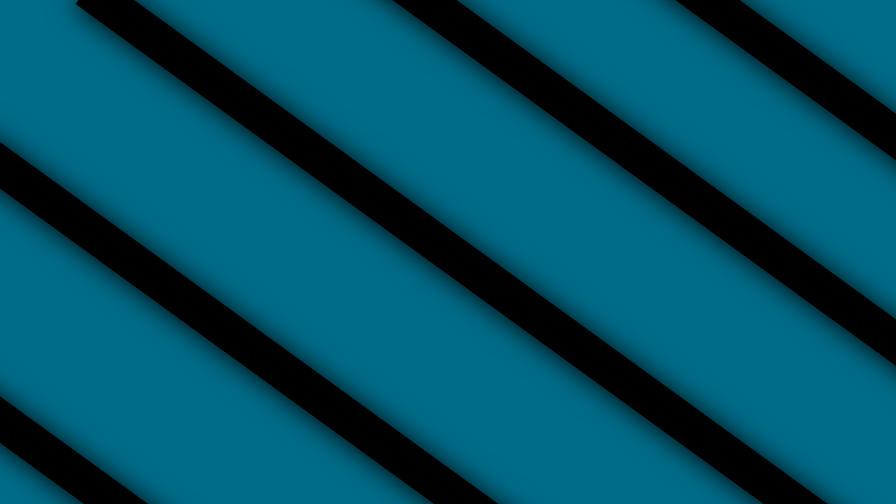
Give the GLSL for this background, as a WebGL 1 fragment shader.

```glsl
precision highp float;

// Five black diagonal bars on flat teal, each over a soft dark shadow.
// The plane is rotated to bar axes; a loop steps across it by slightly uneven
// gaps, and every shadow is the bar's box blurred by a Gaussian.

uniform vec2 u_resolution;

const vec3 TEAL = vec3(0.0, 0.422, 0.532);
const vec3 BLACK = vec3(0.0);

const float TILT = 0.6283;          // 36 degrees, falling to the right
const float HALF_WIDTH = 0.0374;    // lengths are in canvas heights
const float BAR_START = 0.126;      // where all bars begin along their axis
const float FIRST_CENTRE = 0.6736;  // lowest bar, measured across the bars
const vec4 GAPS = vec4(0.4083, 0.3843, 0.3760, 0.3300);
const float SHADOW_SIGMA = 0.0255;
const float SHADOW_DROP = 0.0022;

// Rotated coordinates: x runs along the bars, y across them (downwards).
vec2 barAxes(vec2 p, float angle) {
  float c = cos(angle);
  float s = sin(angle);
  return vec2(c * p.x + s * p.y, c * p.y - s * p.x);
}

// Signed depth inside an edge turned into hard, antialiased coverage.
float hardEdge(float depth, float pixel) {
  return clamp(depth / pixel + 0.5, 0.0, 1.0);
}

// Gaussian-blurred edge: approximation of the normal distribution function.
float softEdge(float depth, float sigma) {
  float z = clamp(depth / sigma, -4.0, 4.0);
  return 1.0 / (1.0 + exp(-z * (1.5976 + 0.07056 * z * z)));
}

float barMask(vec2 q, float halfWidth, float pixel) {
  return hardEdge(halfWidth - abs(q.y), pixel) * hardEdge(q.x, pixel);
}

float barShadow(vec2 q, float halfWidth, float sigma) {
  float across = softEdge(q.y + halfWidth, sigma) - softEdge(q.y - halfWidth, sigma);
  return across * softEdge(q.x, sigma);
}

void main() {
  float pixel = 1.0 / u_resolution.y;
  vec2 p = gl_FragCoord.xy * pixel;
  vec2 axes = barAxes(vec2(p.x, 1.0 - p.y), TILT);

  vec3 colour = TEAL;
  float centre = FIRST_CENTRE;
  vec4 gaps = GAPS;
  for (int i = 0; i < 5; i++) {
    vec2 q = axes - vec2(BAR_START, centre);
    float shadow = barShadow(q - vec2(0.0, SHADOW_DROP), HALF_WIDTH, SHADOW_SIGMA);
    colour = mix(colour, BLACK, shadow);
    colour = mix(colour, BLACK, barMask(q, HALF_WIDTH, pixel));
    centre -= gaps.x;
    gaps = gaps.yzwx;  // bring the next gap to the front
  }
  gl_FragColor = vec4(colour, 1.0);
}
```
